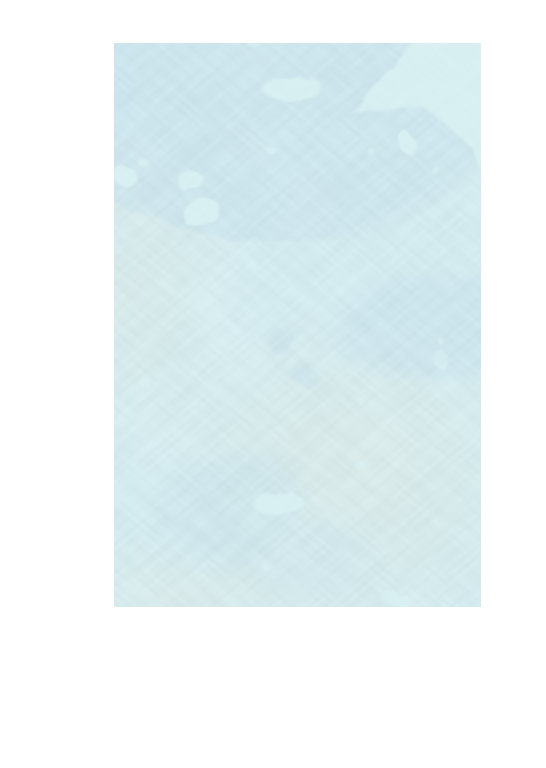
This background is drawn by a Shadertoy shader. Its source:

```glsl
// A pale blue watercolour sheet lying on white paper.
// Soft washes and bright gaps are noise-warped ellipses and curves;
// stretched noise along two diagonals adds the woven paper grain.

#define PAPER vec3(1.0)
#define BASE vec3(0.828, 0.917, 0.933)
#define WASH vec3(0.796, 0.893, 0.922)
#define PALE vec3(0.850, 0.940, 0.951)
#define WARM vec3(0.852, 0.912, 0.904)
#define SHEET_MIN vec2(0.1484, 0.2096)
#define SHEET_MAX vec2(0.6263, 0.9440)
#define ASPECT 0.7109
#define WARP 0.022
#define GRAIN 0.020
#define FLECK_CELL 0.075

float hash(vec2 p) {
    return fract(sin(dot(p, vec2(127.1, 311.7))) * 43758.55);
}

float noise(vec2 p) {
    vec2 i = floor(p), f = fract(p);
    f = f * f * (3.0 - 2.0 * f);
    return mix(mix(hash(i), hash(i + vec2(1, 0)), f.x),
               mix(hash(i + vec2(0, 1)), hash(i + vec2(1, 1)), f.x), f.y);
}

float fbm(vec2 p) {
    float sum = 0.0, gain = 0.5;
    for (int i = 0; i < 4; i++) {
        sum += gain * noise(p);
        p = p * 2.03 + 17.3;
        gain *= 0.5;
    }
    return sum;
}

// Filled ellipse whose edge fades over the given width
float blob(vec2 p, vec2 centre, vec2 radius, float soft) {
    float d = (length((p - centre) / radius) - 1.0) * min(radius.x, radius.y);
    return smoothstep(soft, -soft, d);
}

// Fine broken threads running along one direction
float threads(vec2 p, vec2 dir) {
    vec2 q = vec2(dot(p, dir), dot(p, vec2(-dir.y, dir.x)));
    return noise(q * vec2(22.0, 210.0)) - 0.5;
}

// One small bright dot in some of the grid cells
float flecks(vec2 p, float edge) {
    vec2 cell = floor(p / FLECK_CELL);
    vec2 shift = 0.25 + 0.5 * vec2(hash(cell + 3.1), hash(cell + 8.7));
    float size = mix(0.003, 0.007, hash(cell + 5.3));
    float present = step(0.80, hash(cell + 1.9));
    return present * blob(p, (cell + shift) * FLECK_CELL, vec2(size), edge);
}

// The large upper wash: a curved lower edge and a pale upper right corner
float upperWash(vec2 p, float edge) {
    float lower = 0.683 + 1.3 * (p.x - 0.36) * (p.x - 0.36);
    float fade = mix(edge, 0.03, smoothstep(0.40, 0.55, p.x));
    float bend = max(p.x - 0.55, 0.0);
    float cornerBase = 0.858 - 15.0 * bend * bend;
    float cornerSide = 0.876 + 1.05 * (p.x - 0.475);
    float corner = smoothstep(-edge, edge, min(p.y - cornerBase, cornerSide - p.y));
    return smoothstep(-fade, fade, p.y - lower) * (1.0 - corner);
}

vec3 sheetColour(vec2 p, float edge) {
    vec2 ripple = vec2(fbm(p * 24.0), fbm(p * 24.0 + 41.0)) - 0.47;
    vec2 w = p + WARP * ripple;
    float cloud = fbm(p * 7.0 + 4.0);

    // Broad tints
    vec3 col = mix(BASE, PALE, 0.35 * smoothstep(0.4, 0.7, cloud));
    float warmth = blob(w, vec2(0.45, 0.38), vec2(0.15, 0.13), 0.12)
                 + 0.8 * blob(w, vec2(0.15, 0.62), vec2(0.10, 0.13), 0.10)
                 + 0.8 * blob(w, vec2(0.23, 0.22), vec2(0.11, 0.05), 0.05);
    col = mix(col, WARM, 0.75 * min(warmth, 1.0));

    // Blue washes
    float upper = upperWash(w, edge * 2.0);
    float corner = (1.0 - upper) * smoothstep(0.74, 0.80, p.y);
    float wash = upper * (0.75 + 0.5 * (cloud - 0.4));
    wash = max(wash, 0.80 * blob(w, vec2(0.575, 0.575), vec2(0.135, 0.070), 0.016));
    wash = max(wash, 0.65 * blob(w, vec2(0.300, 0.335), vec2(0.095, 0.075), 0.025));
    wash = max(wash, 0.45 * blob(w, vec2(0.400, 0.280), vec2(0.090, 0.050), 0.030));
    wash = max(wash, 0.65 * blob(w, vec2(0.365, 0.557), vec2(0.019, 0.017), 0.007));
    wash = max(wash, 0.65 * blob(w, vec2(0.395, 0.514), vec2(0.018, 0.014), 0.006));
    col = mix(col, WASH, clamp(wash, 0.0, 1.0));
    col = mix(col, PALE, corner);

    // Bright gaps left between the strokes
    float gap = blob(w, vec2(0.378, 0.886), vec2(0.036, 0.014), edge);
    gap = max(gap, blob(w, vec2(0.262, 0.722), vec2(0.021, 0.019), edge));
    gap = max(gap, blob(w, vec2(0.163, 0.770), vec2(0.016, 0.013), edge));
    gap = max(gap, blob(w, vec2(0.362, 0.344), vec2(0.036, 0.013), edge));
    gap = max(gap, blob(w, vec2(0.512, 0.218), vec2(0.018, 0.009), edge));
    gap = max(gap, blob(w, vec2(0.531, 0.815), vec2(0.012), edge));
    gap = max(gap, blob(w, vec2(0.247, 0.765), vec2(0.016, 0.010), edge));
    gap = max(gap, 0.6 * blob(w, vec2(0.575, 0.534), vec2(0.012), edge));
    gap = max(gap, 0.7 * flecks(w, edge));
    col = mix(col, PALE, gap);

    // Crossed paper grain, weaker on the bright parts
    float weave = threads(p, vec2(0.77, 0.64)) + threads(p, vec2(0.77, -0.64));
    return col + GRAIN * weave * (1.0 - 0.7 * max(gap, corner));
}

void mainImage(out vec4 fragColor, in vec2 fragCoord) {
    vec2 p = fragCoord / iResolution.xy * vec2(ASPECT, 1.0);
    float pixel = 1.0 / iResolution.y;
    vec2 inset = min(p - SHEET_MIN, SHEET_MAX - p);
    float sheet = smoothstep(-0.5 * pixel, 0.5 * pixel, min(inset.x, inset.y));
    vec3 col = mix(PAPER, sheetColour(p, max(0.0025, pixel)), sheet);
    fragColor = vec4(col, 1.0);
}
```
